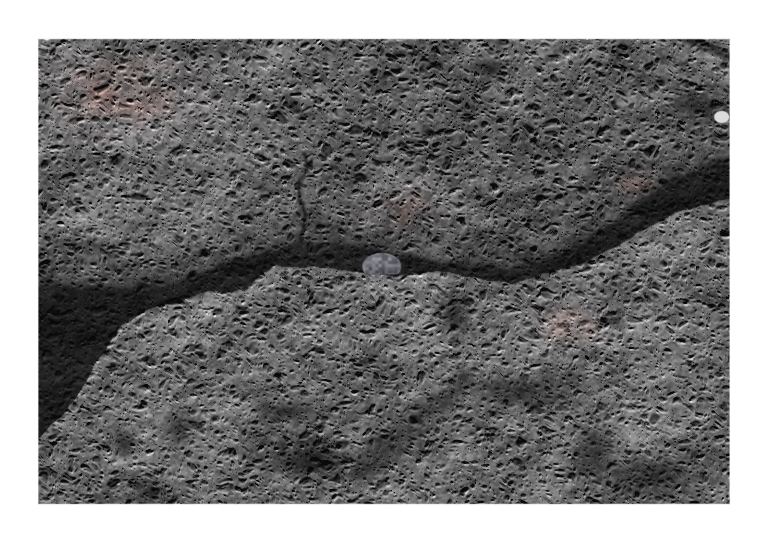
Reproduce this texture procedurally as a Shadertoy shader.

```glsl
// Pitted grey volcanic rock split by a dark winding crevice, in a white border.
// A noise height field with scattered cell pits is lit from above; the crevice
// follows interpolated edge heights, and soft hollows add broad shade.
#define FRAME_MIN vec2(0.0718, 0.0737)
#define FRAME_MAX vec2(1.3425, 0.9282)
#define BASE_TONE 0.40
#define LIGHT_GAIN 2.4
#define LIGHT_STEP 0.004
#define PIT_DARK 0.19
#define GRAIN 0.15
#define CREVICE_TONE 0.115
#define ROUGH_EDGE 0.022

// Crevice profile: x, height of upper lip, height of lower lip
const vec3 LIPS[15] = vec3[15](
    vec3(.072, .475, .190), vec3(.138, .470, .263), vec3(.221, .464, .401),
    vec3(.295, .471, .438), vec3(.378, .494, .466), vec3(.451, .529, .470),
    vec3(.506, .543, .508), vec3(.571, .552, .512), vec3(.681, .540, .499),
    vec3(.810, .516, .497), vec3(.939, .503, .481), vec3(1.05, .536, .506),
    vec3(1.142, .600, .552), vec3(1.243, .669, .606), vec3(1.343, .705, .635));

// Shaded hollows: centre, radii
const vec4 HOLLOWS[12] = vec4[12](
    vec4(.838, .425, .025, .040), vec4(.525, .245, .060, .018),
    vec4(.570, .153, .070, .028), vec4(.230, .186, .020, .020),
    vec4(.276, .094, .030, .020), vec4(.330, .210, .025, .030),
    vec4(1.095, .171, .040, .050), vec4(1.20, .130, .080, .035),
    vec4(.960, .282, .090, .028), vec4(1.29, .807, .040, .022),
    vec4(.900, .875, .030, .014), vec4(1.133, .411, .015, .012));

float hash(vec2 p) {
    return fract(sin(dot(p, vec2(127.1, 311.7))) * 43758.545);
}

float noise(vec2 p) {
    vec2 i = floor(p), f = fract(p);
    f = f * f * (3.0 - 2.0 * f);
    return mix(mix(hash(i), hash(i + vec2(1, 0)), f.x),
               mix(hash(i + vec2(0, 1)), hash(i + vec2(1, 1)), f.x), f.y);
}

float fbm(vec2 p) {
    float sum = 0.0, amp = 0.5;
    for (int i = 0; i < 5; i++) {
        sum += amp * noise(p);
        p = mat2(1.6, 1.2, -1.2, 1.6) * p + 7.3;
        amp *= 0.5;
    }
    return sum;
}

// One randomly sized pit per cell, deepest one wins
float pits(vec2 p, float maxRadius) {
    vec2 cell = floor(p);
    float depth = 0.0;
    for (int y = -1; y <= 1; y++)
    for (int x = -1; x <= 1; x++) {
        vec2 c = cell + vec2(x, y);
        vec2 centre = c + vec2(hash(c), hash(c + 19.7));
        float size = hash(c + 53.1);
        float r = maxRadius * (0.15 + 0.85 * size * size);
        depth = max(depth, smoothstep(r, r * 0.4, length(p - centre)));
    }
    return depth;
}

float pitting(vec2 p) {
    p += 0.014 * (vec2(noise(p * 45.0), noise(p * 45.0 + 31.0)) - 0.5);
    p.y *= 1.45;
    return 0.9 * pits(p * 21.0, 0.36) + 0.8 * pits(p * 44.0 + 5.0, 0.50)
         + 0.5 * pits(p * 85.0 + 9.0, 0.55);
}

float blob(vec2 p, vec2 centre, vec2 radii) {
    vec2 q = (p - centre) / radii;
    return exp(-dot(q, q));
}

float segment(vec2 p, vec2 a, vec2 b) {
    vec2 d = b - a;
    return length(p - a - d * clamp(dot(p - a, d) / dot(d, d), 0.0, 1.0));
}

vec2 creviceLips(float x) {
    vec2 lips = LIPS[0].yz;
    for (int i = 0; i < 14; i++)
        lips = mix(lips, LIPS[i + 1].yz,
                   clamp((x - LIPS[i].x) / (LIPS[i + 1].x - LIPS[i].x), 0.0, 1.0));
    return lips;
}

void mainImage(out vec4 fragColor, in vec2 fragCoord) {
    vec2 p = fragCoord / iResolution.y;
    p.x += 0.5 * (1.4144 - iResolution.x / iResolution.y);
    float px = 1.0 / iResolution.y;

    // Surface relief lit from above
    vec2 up = p + vec2(-0.3, 1.0) * LIGHT_STEP;
    float hole = pitting(p);
    float slope = fbm(p * 14.0) - fbm(up * 14.0) - 0.10 * (hole - pitting(up));
    float relief = LIGHT_GAIN * slope + GRAIN * (noise(p * 190.0) - 0.5);
    float tone = BASE_TONE + relief - PIT_DARK * hole + 0.24 * (fbm(p * 5.0) - 0.48);

    // Broad hollows, groove and fissures
    float shade = 0.0;
    for (int i = 0; i < 12; i++) shade = max(shade, blob(p, HOLLOWS[i].xy, HOLLOWS[i].zw));
    vec2 w = p + 0.025 * (vec2(fbm(p * 20.0), fbm(p * 20.0 + 8.0)) - 0.48);
    shade = max(shade, 0.8 * smoothstep(0.04, 0.0, segment(w, vec2(.856, .300), vec2(.663, .134))));
    shade = max(shade, smoothstep(0.007, 0.0, segment(w, vec2(.558, .72), vec2(.558, .55))));
    shade = max(shade, smoothstep(0.014, 0.004, segment(w, vec2(1.27, .925), vec2(1.35, .89))));
    tone *= 1.0 - 0.55 * shade;

    // Crevice with a shaded overhang and a lit lower lip
    vec2 lips = creviceLips(p.x) + ROUGH_EDGE * (vec2(fbm(p * 22.0), fbm(p * 22.0 + 4.0)) - 0.48);
    float above = p.y - lips.x, below = lips.y - p.y;
    tone *= 1.0 - 0.45 * exp(-max(above, 0.0) / 0.045) * step(below, 0.0);
    tone += 0.05 * exp(-max(below, 0.0) / 0.06) * step(0.0, below);
    float gap = smoothstep(0.012, -0.006, above) * smoothstep(0.004, -0.004, below);
    tone = mix(tone, CREVICE_TONE + 0.35 * relief - 0.03 * hole, gap);

    // Faint rust stains
    vec3 color = max(tone, 0.035) * vec3(1.0, 0.995, 1.005);
    float rust = blob(p, vec2(.74, .615), vec2(.05, .03)) + blob(p, vec2(.22, .83), vec2(.10, .06))
               + blob(p, vec2(1.05, .40), vec2(.05, .03)) + blob(p, vec2(1.17, .66), vec2(.03, .02));
    color *= 1.0 + rust * noise(p * 35.0) * vec3(0.28, 0.06, 0.0);

    // Rounded stone in the crevice and a pale pebble
    vec2 q = (p - vec2(.703, .510)) / vec2(.036, .025);
    float stone = smoothstep(1.06, 0.94, length(q)) * smoothstep(-0.65, -0.5, q.y);
    color = mix(color, vec3(.42, .42, .45) + 0.08 * q.y + 0.28 * (noise(p * 170.0) - 0.5), stone);
    float pebble = length((p - vec2(1.328, .785)) / vec2(.014, .011));
    color = mix(color, vec3(.86), smoothstep(1.15, 0.85, pebble));

    // White border
    vec2 edge = min(p - FRAME_MIN, FRAME_MAX - p);
    color = mix(vec3(1.0), color, smoothstep(-px, px, min(edge.x, edge.y)));
    fragColor = vec4(clamp(color, 0.0, 1.0), 1.0);
}
```
